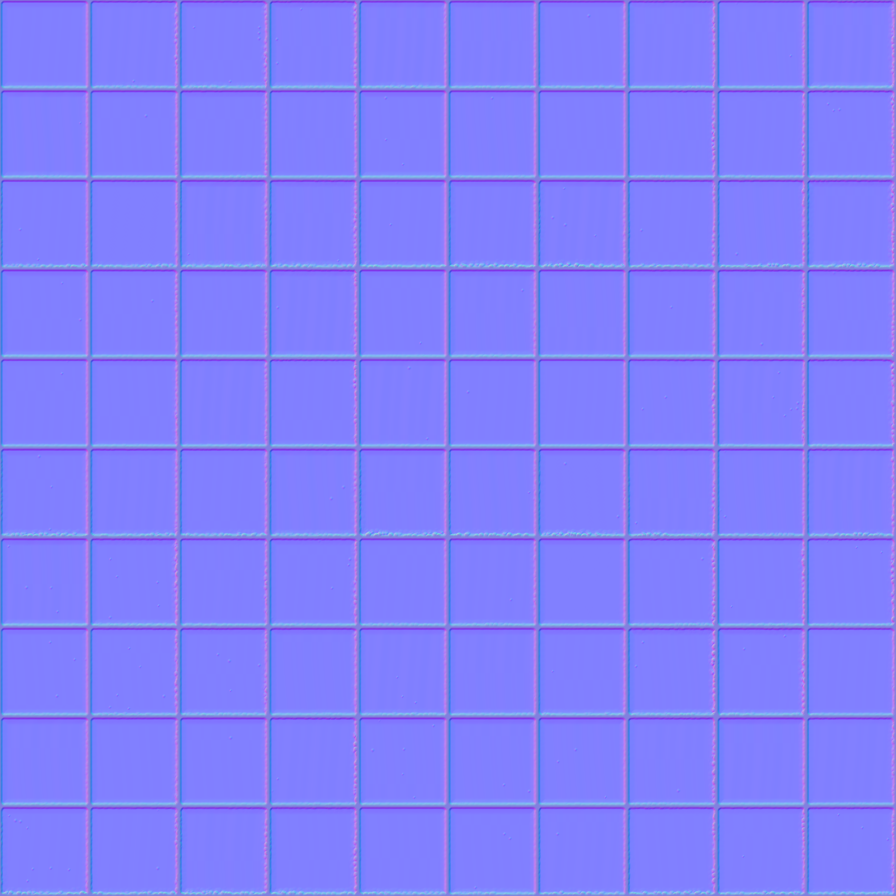
This texture map is drawn by a Shadertoy shader. Its source:

```glsl
#define TILES 10.0         // tiles across and down
#define GAP 0.005          // half width of the joint floor, in tiles
#define CORNER 0.045       // corner radius
#define BEVEL_STEEP 0.024  // bevel width on the left and top edges
#define BEVEL_WIDE 0.042   // bevel width on the right and bottom edges
#define DEPTH 0.014        // joint depth
#define PILLOW 0.0042      // soft rise behind the bevel
#define CHIP 0.032         // reach of edge chips
#define CHIP_GRID 18.0     // chip cells per tile
#define PIT_GRID 15.0      // pit cells per tile
#define PIT_DEPTH 0.0035
#define STREAK 0.0006      // height of the vertical streaks

const float TAU = 6.2831853;

float hash(vec2 p) {
    vec3 q = fract(vec3(p.xyx) * 0.1031);
    q += dot(q, q.yzx + 33.33);
    return fract((q.x + q.y) * q.z);
}

vec2 hash2(vec2 p) {
    return vec2(hash(p + 17.3), hash(p + 71.9));
}

// Distance to the nearest scattered point, wrapping at period
float cellular(vec2 p, float period) {
    vec2 cell = floor(p), f = fract(p);
    float nearest = 4.0;
    for (int y = -1; y <= 1; y++)
    for (int x = -1; x <= 1; x++) {
        vec2 o = vec2(x, y);
        vec2 r = o + hash2(mod(cell + o, period)) - f;
        nearest = min(nearest, dot(r, r));
    }
    return sqrt(nearest);
}

float roundedBox(vec2 p, float halfSize, float radius) {
    vec2 q = abs(p) - halfSize + radius;
    return length(max(q, 0.0)) + min(max(q.x, q.y), 0.0) - radius;
}

// Sparse shallow pits, gathered on a few tiles
float pits(vec2 p, vec2 tile) {
    vec2 g = p * PIT_GRID;
    vec2 cell = mod(floor(g), TILES * PIT_GRID);
    vec2 center = 0.35 + 0.3 * hash2(cell + 5.0);
    float patchy = 0.5 + 0.5 * sin(p.x * 5.0 * TAU / TILES + 2.0 * sin(p.y * 3.0 * TAU / TILES));
    float density = 0.002 + 0.05 * pow(hash(tile + 40.0), 4.0) * patchy;
    float present = step(hash(cell + 9.0), density);
    float radius = mix(0.2, 0.34, hash(cell + 3.0));
    return present * smoothstep(radius, 0.0, length(fract(g) - center));
}

// Layered sines, different on every tile
float streaks(vec2 f, vec2 tile) {
    float phase = TAU * hash(tile + 23.0);
    float x = f.x + 0.03 * sin(f.y * 3.0 + phase);
    float wave = sin(x * 17.0 + phase) + 0.5 * sin(x * 41.0 + phase * 3.0);
    return wave * pow(hash(tile + 61.0), 2.0);
}

// Extra erosion of the edge; each joint line has its own wear
float edgeWear(vec2 p, vec2 f, vec2 tile, float wornSide) {
    float line = f.x + f.y > 0.0 ? hash(vec2(tile.x, 91.0)) : hash(vec2(37.0, tile.y));
    float amount = (0.15 + 0.85 * line * line) * mix(0.4, 1.0, hash(tile + 12.0));
    amount *= mix(0.25, 1.0, wornSide);
    vec2 w = p * TAU / TILES;
    float drift = 0.5 + 0.25 * (sin(w.x * 13.0 + w.y * 7.0) + sin(w.y * 17.0 - w.x * 9.0));
    float bite = smoothstep(0.6, 0.15, cellular(p * CHIP_GRID, TILES * CHIP_GRID));
    return CHIP * amount * (bite * mix(0.45, 1.0, drift) + 0.15 * drift);
}

// Height in tile units; the joint floor is zero
float height(vec2 p) {
    vec2 tile = mod(floor(p), TILES);
    vec2 f = fract(p) - 0.5;
    float wornSide = smoothstep(-0.06, 0.06, f.x - f.y);
    float d = roundedBox(f, 0.5 - GAP, CORNER);
    if (d > -0.2) d += edgeWear(p, f, tile, wornSide);

    float bevel = smoothstep(0.0, -mix(BEVEL_STEEP, BEVEL_WIDE, wornSide), d);
    float pillow = smoothstep(0.0, -0.085, d);
    float rise = PILLOW * mix(0.5, 1.4, hash(tile + 30.0));
    float surface = STREAK * streaks(f, tile) - PIT_DEPTH * pits(p, tile);
    return DEPTH * bevel + pillow * (rise + surface);
}

void mainImage(out vec4 fragColor, in vec2 fragCoord) {
    vec2 p = fragCoord / iResolution.xy * TILES;

    // Slope over at least one pixel smooths the edges
    float e = max(0.0095, 0.5 * TILES / iResolution.y);
    float dx = height(p + vec2(e, 0.0)) - height(p - vec2(e, 0.0));
    float dy = height(p + vec2(0.0, e)) - height(p - vec2(0.0, e));

    // Green points down the canvas
    vec3 normal = normalize(vec3(-dx, dy, 2.0 * e));

    // Opposing slopes shorten the normal deep in the joint
    float cavity = 1.0 - smoothstep(0.0, DEPTH * 0.65, height(p));
    normal *= 1.0 - 0.24 * cavity;

    fragColor = vec4(0.5 + 0.5 * normal + vec3(0.006, 0.0, 0.0), 1.0);
}
```
